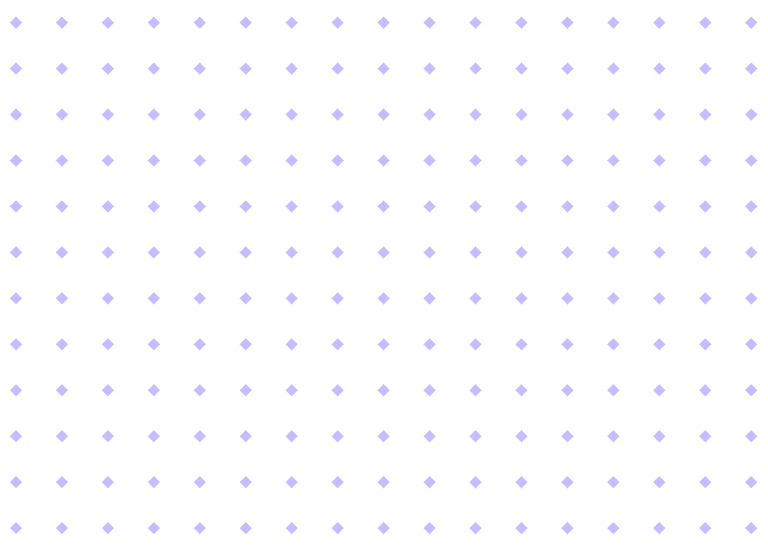
A WebGL 2 fragment shader for this pattern:

```glsl
#version 300 es
precision highp float;

uniform vec2 u_resolution;
out vec4 fragColor;

// Signed distance to a diamond with the given half diagonal
float diamond(vec2 p, float halfDiagonal) {
    return (abs(p.x) + abs(p.y) - halfDiagonal) * 0.70711;
}

void main() {
    // Canvas width is one unit
    vec2 p = gl_FragCoord.xy / u_resolution.x;
    float pixel = 1.0 / u_resolution.x;

    // Square grid, 17 columns by 12 rows, centred on each diamond
    float pitch = 0.05983;
    vec2 cell = (fract((p - vec2(0.4995, 0.0233)) / pitch + 0.5) - 0.5) * pitch;

    // Flat lilac diamonds on white
    float d = diamond(cell, 0.0080);
    float coverage = clamp(0.5 - d / pixel, 0.0, 1.0);
    vec3 white = vec3(1.0);
    vec3 lilac = vec3(0.77, 0.74, 1.0);
    fragColor = vec4(mix(white, lilac, coverage), 1.0);
}
```
